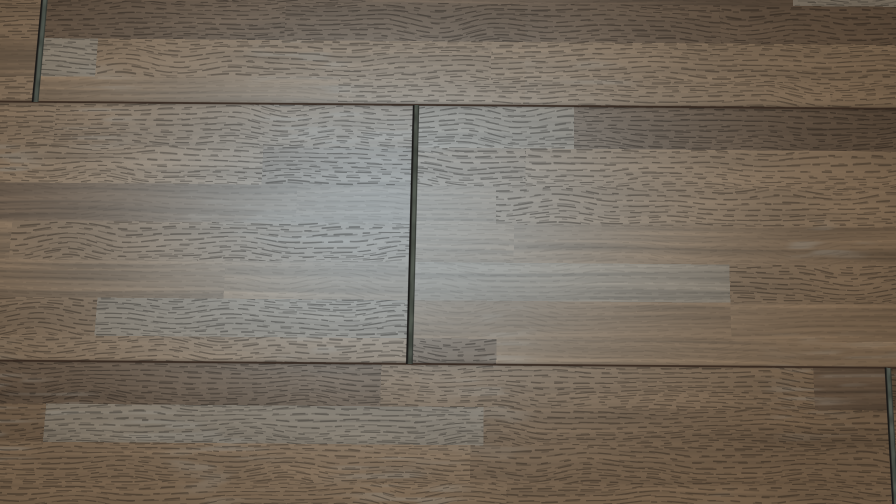
Give the GLSL for this texture, as a WebGL 2 fragment shader.

```glsl
#version 300 es
precision highp float;

uniform vec2 u_resolution;
out vec4 fragColor;

float hash(vec2 p) {
    vec3 q = fract(p.xyx * 0.1031);
    q += dot(q, q.yzx + 33.33);
    return fract((q.x + q.y) * q.z);
}

float noise(vec2 p) {
    vec2 i = floor(p), f = fract(p);
    f = f * f * (3.0 - 2.0 * f);
    return mix(mix(hash(i), hash(i + vec2(1, 0)), f.x),
               mix(hash(i + vec2(0, 1)), hash(i + 1.0), f.x), f.y);
}

// Short dark dashes, one per cell, shifted at random along each row
float pores(vec2 p, float pixel) {
    vec2 cell = vec2(0.046, 0.0105);
    vec2 g = p / cell;
    g.x += hash(vec2(floor(g.y), 3.0)) * 9.0;
    vec2 id = floor(g), f = fract(g) - 0.5;
    f.y += (hash(id + 7.0) - 0.5) * 0.3 + f.x * (hash(id + 19.0) - 0.5) * 0.4;
    float halfLength = mix(0.1, 0.46, hash(id + 31.0));
    float d = length(vec2(max(abs(f.x) - halfLength, 0.0), f.y) * cell);
    return 1.0 - smoothstep(0.0012 - 0.5 * pixel, 0.0014 + 0.5 * pixel, d);
}

// Long fine lines running with the board
float stripes(vec2 p) {
    float y = p.y + 0.012 * noise(p * vec2(3.0, 9.0));
    return 0.6 * noise(vec2(p.x * 1.5, y * 150.0)) + 0.4 * noise(vec2(p.x * 5.0, y * 290.0));
}

vec3 laminate(vec2 p, float pixel) {
    // Three slightly tilted rows of boards
    float fall = 1.0 - p.y - 0.0081 * p.x - 0.2014;
    float row = floor(fall / 0.514) + 1.0;
    float v = fall - (row - 1.0) * 0.514;
    float x = p.x - (0.087 * p.x - 0.097) * (v - 0.257);
    float joint = 0.093 + 0.726 * row + 0.1155 * row * (row - 1.0);
    float board = floor((x - joint) / 1.9);
    float jointX = mod(x - joint + 0.95, 1.9) - 0.95;

    // Seven strips per board, cut into blocks of uneven length
    float strip = clamp(floor((v - 0.009) / 0.0757), 0.0, 6.0);
    vec2 stripId = vec2(strip + row * 7.0, board + 5.0);
    float u = x / 0.92 + hash(stripId + 2.0) * 7.0;
    float block = floor(u);
    block -= step(fract(u), 0.35 * hash(vec2(block, stripId.x)));
    vec2 blockId = stripId * vec2(1.0, 13.0) + vec2(17.0 * block, block);
    float tone = hash(blockId + 11.0);
    float kind = hash(blockId + 47.0);

    // Block colour: dark, tan or weathered pale
    vec3 wood = mix(vec3(0.40, 0.32, 0.24), vec3(0.50, 0.41, 0.315), tone);
    if (tone < 0.24) wood = vec3(0.355, 0.285, 0.22);
    if (tone > 0.84) wood = vec3(0.475, 0.43, 0.37);

    // Grain, different in every block
    vec2 q = vec2(x, v) + blockId * vec2(0.37, 0.0);
    float lines = stripes(q);
    vec2 curl = q + vec2(0.0, 0.022 * noise(q * vec2(9.0, 14.0)));
    float flecks = max(pores(curl, pixel), 0.6 * pores(curl * 1.13 + 4.3, pixel));
    float straight = step(0.64, kind);
    wood *= 1.0 + (lines - 0.5) * mix(0.16, 0.45, straight);
    wood *= 0.95 + 0.12 * noise(q * vec2(6.0, 28.0));

    // Pale scuffs
    float scuff = smoothstep(0.66, 0.9, noise(vec2(p.x * 5.0, p.y * 9.0 + p.x * 2.0)));
    scuff *= smoothstep(0.5, 0.85, noise(vec2(p.x * 14.0 - p.y * 20.0, p.y * 110.0)));
    wood = mix(wood, vec3(0.58, 0.56, 0.52), 0.35 * scuff);

    // Darker toward the corners, cool window glare near the middle
    vec2 away = (p - vec2(0.76, 0.58)) / vec2(0.57, 0.38);
    float glare = 0.86 * exp(-dot(away, away));
    glare *= 0.94 + 0.06 * step(jointX, 0.0);
    wood *= 1.02 - 0.035 * min(dot(away, away), 4.0);
    vec3 color = mix(wood, vec3(0.66, 0.70, 0.72), glare);
    color *= 1.0 - flecks * mix(0.29, 0.07, straight);
    color *= 1.0 + 0.12 * (lines - 0.5) * glare;

    // Thin seams between rows
    float seam = min(v, 0.514 - v);
    color *= 1.0 - 0.12 * (1.0 - smoothstep(0.002, 0.009, seam));
    float seamMask = 1.0 - smoothstep(0.001, 0.0028, seam);
    color = mix(color, vec3(0.19, 0.14, 0.11), 0.85 * seamMask);

    // Open end joints: black lip and dusty grey-green bottom
    vec3 dust = vec3(0.29, 0.31, 0.28) * (0.85 + 0.3 * noise(p * vec2(90.0, 60.0)));
    vec3 gap = mix(vec3(0.09, 0.085, 0.08), dust, smoothstep(-0.005, -0.001, jointX));
    gap *= 1.0 - 0.35 * smoothstep(0.003, 0.006, jointX);
    return mix(color, gap, 1.0 - smoothstep(0.0055, 0.0075, abs(jointX)));
}

void main() {
    // Four samples per pixel smooth the block edges
    float pixel = 1.0 / u_resolution.y;
    vec3 sum = vec3(0.0);
    for (int i = 0; i < 4; i++) {
        vec2 offset = vec2(i % 2, i / 2) * 0.5 - 0.25;
        sum += laminate((gl_FragCoord.xy + offset) * pixel, 0.5 * pixel);
    }
    fragColor = vec4(sum * 0.25, 1.0);
}
```
